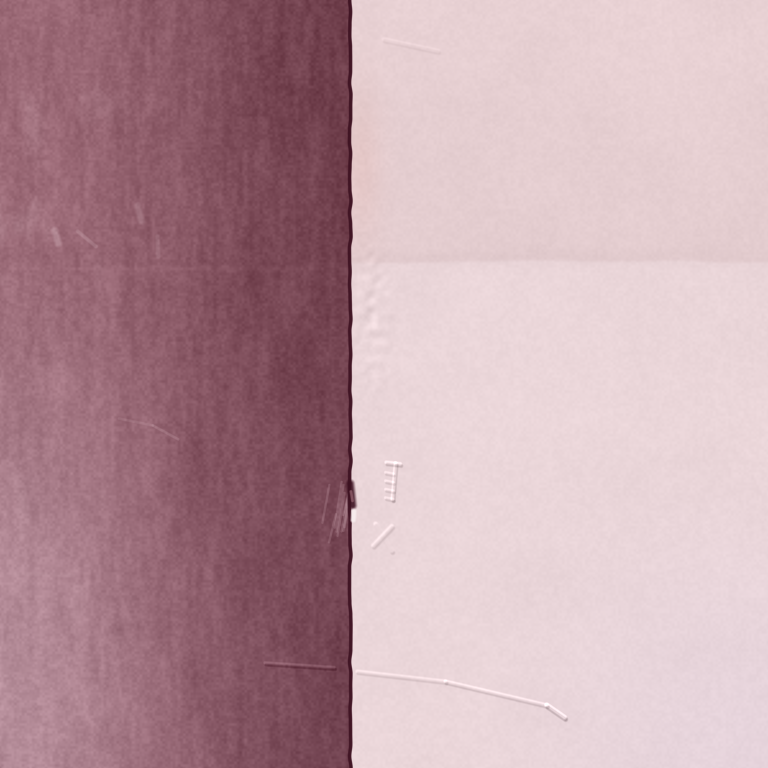
Give the GLSL for this texture, as a WebGL 2 fragment shader.

```glsl
#version 300 es
precision highp float;
uniform vec2 u_resolution;
out vec4 outColor;

const float SEAM_X = 0.4575;
const float FOLD_Y = 0.659;
const float GRAIN_CELLS = 300.0;
const float GRAIN_DARK = 0.085;
const float GRAIN_LIGHT = 0.032;
const vec3 PLUM_DEEP = vec3(0.435, 0.245, 0.295);
const vec3 PLUM_MID = vec3(0.565, 0.370, 0.420);
const vec3 PLUM_WORN = vec3(0.685, 0.525, 0.570);
const vec3 PINK_UPPER = vec3(0.895, 0.805, 0.815);
const vec3 PINK_LOWER = vec3(0.918, 0.838, 0.850);
const vec3 LAVENDER = vec3(0.895, 0.825, 0.862);
const vec3 BLUSH = vec3(0.885, 0.755, 0.745);
const vec3 SEAM_DARK = vec3(0.235, 0.065, 0.125);
const vec3 SCUFF = vec3(0.760, 0.610, 0.650);
const vec3 CHIP_WHITE = vec3(0.970, 0.925, 0.930);

float hash(vec2 p) {
  vec3 q = fract(vec3(p.xyx) * 0.1031);
  q += dot(q, q.yzx + 33.33);
  return fract((q.x + q.y) * q.z);
}

float noise(vec2 p) {
  vec2 i = floor(p), f = fract(p);
  f = f * f * (3.0 - 2.0 * f);
  return mix(mix(hash(i), hash(i + vec2(1, 0)), f.x),
             mix(hash(i + vec2(0, 1)), hash(i + vec2(1, 1)), f.x), f.y);
}

float fbm(vec2 p) {
  float sum = 0.0, amp = 0.5;
  for (int i = 0; i < 4; i++) {
    sum += amp * noise(p);
    p = p * 2.03 + 17.1;
    amp *= 0.5;
  }
  return sum / 0.9375;
}

// Soft line from a to b with half width w
float stroke(vec2 p, vec2 a, vec2 b, float w) {
  vec2 d = b - a;
  float t = clamp(dot(p - a, d) / dot(d, d), 0.0, 1.0);
  return 1.0 - smoothstep(w * 0.3, w * 1.5, length(p - a - d * t));
}

float blob(vec2 p, vec2 center, vec2 radius) {
  vec2 q = (p - center) / radius;
  return exp(-dot(q, q));
}

// Light ridge minus its offset shadow
float ridge(vec2 p, vec2 a, vec2 b, float w) {
  vec2 shift = vec2(0.0015, -0.0028);
  return stroke(p, a, b, w) - stroke(p - shift, a, b, w);
}

vec3 darkPanel(vec2 p, float grain) {
  float across = p.x / SEAM_X;
  vec3 c = mix(PLUM_MID + 0.035, PLUM_DEEP, smoothstep(0.1, 1.05, across));
  float worn = (1.0 - smoothstep(0.0, 0.62, across)) * (1.0 - smoothstep(0.12, 0.85, p.y));
  c = mix(c, PLUM_WORN, worn * 0.85);
  c += vec3(0.025, 0.032, 0.035) * (1.0 - smoothstep(0.0, 0.75, p.y));

  // Brushed fibres and cloudy wear
  c += 0.075 * (fbm(p * vec2(36.0, 8.0)) - 0.5);
  c += 0.045 * (noise(p * vec2(150.0, 24.0)) - 0.5);
  float patches = smoothstep(0.60, 0.85, fbm(p * vec2(30.0, 14.0) + 5.0));
  c = mix(c, SCUFF, patches * 0.32 * (1.0 - smoothstep(0.0, 0.5, across)));

  // Isolated scuffs and scratches
  float marks = stroke(p, vec2(0.071, 0.700), vec2(0.076, 0.683), 0.0045);
  marks += 0.7 * stroke(p, vec2(0.101, 0.699), vec2(0.125, 0.679), 0.0025);
  marks += 0.6 * stroke(p, vec2(0.179, 0.732), vec2(0.184, 0.712), 0.0045);
  marks += 0.5 * stroke(p, vec2(0.205, 0.692), vec2(0.206, 0.666), 0.003);
  marks += 0.4 * stroke(p, vec2(0.155, 0.455), vec2(0.199, 0.446), 0.0018);
  marks += 0.5 * stroke(p, vec2(0.199, 0.446), vec2(0.232, 0.428), 0.0018);
  marks += 0.35 * stroke(p, vec2(0.020, 0.253), vec2(0.095, 0.251), 0.003);
  marks += 0.35 * blob(p, vec2(0.045, 0.83), vec2(0.014, 0.04));
  for (int i = 0; i < 9; i++) {
    float k = float(i);
    vec2 foot = vec2(0.413 + 0.036 * hash(vec2(k, 2.0)), 0.265 + 0.075 * hash(vec2(k, 7.0)));
    marks += 0.45 * stroke(p, foot, foot + vec2(0.009, 0.03 + 0.035 * hash(vec2(k, 4.0))), 0.0016);
  }
  c = mix(c, SCUFF, min(marks, 1.0) * 0.6);
  c += 0.09 * ridge(p, vec2(0.345, 0.137), vec2(0.435, 0.131), 0.0022);
  c += 0.025 * blob(p, vec2(0.25, 0.650), vec2(0.22, 0.003));
  c -= 0.07 * blob(p, vec2(0.153, 0.178), vec2(0.008, 0.010));
  return c + GRAIN_DARK * grain;
}

vec3 lightPanel(vec2 p, float grain) {
  float foldY = FOLD_Y + 0.004 * (noise(vec2(p.x * 18.0, 3.0)) - 0.5);
  float below = 1.0 - smoothstep(foldY - 0.003, foldY + 0.003, p.y);
  vec3 c = mix(PINK_UPPER, PINK_LOWER, below);
  c += 0.014 * smoothstep(0.68, 1.0, p.y);
  c -= 0.015 * blob(p, vec2(0.72, foldY + 0.005), vec2(0.4, 0.010));
  c = mix(c, LAVENDER, 0.75 * smoothstep(0.55, 1.0, p.x) * (1.0 - smoothstep(0.0, 0.45, p.y)));
  c = mix(c, BLUSH, 0.6 * blob(p, vec2(0.471, 0.785), vec2(0.025, 0.10)));
  c += 0.025 * (fbm(p * 13.0) - 0.5);

  // Rippled plaster beside the seam
  float ripple = noise(p * 95.0) - noise(p * 95.0 + vec2(0.25, -0.35));
  c += 0.14 * ripple * blob(p, vec2(0.488, 0.59), vec2(0.024, 0.085));

  // Raised flecks and the long lower crease
  float relief = ridge(p, vec2(0.503, 0.398), vec2(0.521, 0.396), 0.0025);
  relief += ridge(p, vec2(0.515, 0.397), vec2(0.511, 0.350), 0.0025);
  for (int i = 0; i < 4; i++) {
    vec2 start = vec2(0.502, 0.385 - 0.011 * float(i));
    relief += 0.6 * ridge(p, start, start + vec2(0.010, -0.002), 0.002);
  }
  relief += 0.7 * ridge(p, vec2(0.489, 0.318), vec2(0.510, 0.283), 0.003);
  relief += 0.7 * ridge(p, vec2(0.510, 0.315), vec2(0.486, 0.290), 0.003);
  relief += 0.6 * ridge(p, vec2(0.465, 0.126), vec2(0.580, 0.113), 0.0025);
  relief += 0.8 * ridge(p, vec2(0.580, 0.113), vec2(0.712, 0.082), 0.0025);
  relief += 1.7 * ridge(p, vec2(0.712, 0.082), vec2(0.735, 0.066), 0.003);
  relief += 0.3 * ridge(p, vec2(0.500, 0.949), vec2(0.570, 0.934), 0.003);
  return c + 0.13 * relief + GRAIN_LIGHT * grain;
}

void main() {
  vec2 p = gl_FragCoord.xy / u_resolution;
  float aa = 0.75 / u_resolution.x;
  float grain = 0.6 * noise(p * GRAIN_CELLS) + 0.4 * noise(p * GRAIN_CELLS * 0.47 + 9.0) - 0.5;

  // Panels meet at a slightly ragged seam
  float seam = SEAM_X + 0.0022 * (noise(vec2(p.y * 65.0, 1.0)) - 0.5);
  float side = smoothstep(seam - aa, seam + aa, p.x);
  vec3 color = mix(darkPanel(p, grain), lightPanel(p, grain), side);
  float gap = 1.0 - smoothstep(0.0012, 0.0034, abs(p.x - seam + 0.0015));
  color = mix(color, SEAM_DARK, 0.9 * gap);

  // Chipped spot on the seam
  float chip = stroke(p, vec2(0.456, 0.370), vec2(0.459, 0.342), 0.0052);
  color = mix(color, SEAM_DARK, 0.9 * chip);
  color = mix(color, PLUM_MID, 0.8 * stroke(p, vec2(0.457, 0.360), vec2(0.459, 0.348), 0.002));
  color = mix(color, CHIP_WHITE, stroke(p, vec2(0.461, 0.334), vec2(0.460, 0.323), 0.0035));
  outColor = vec4(clamp(color, 0.0, 1.0), 1.0);
}
```
